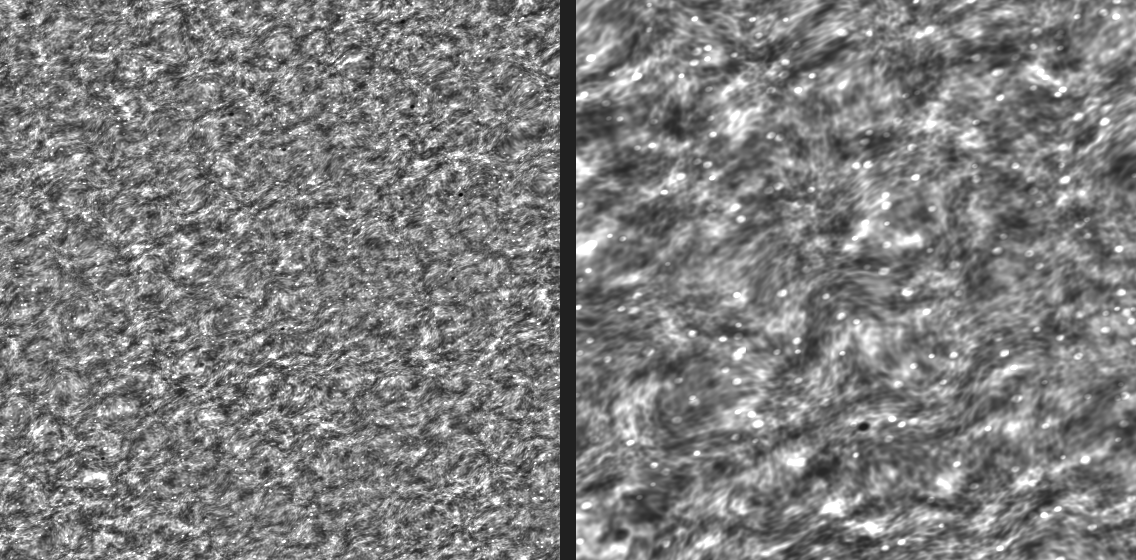
Left, the full canvas; right, a detail of the centre.
Give the GLSL for this texture, as a Shadertoy shader.

```glsl
// Rough grey mineral surface: octaves of gradient noise, stretched along a
// rising diagonal, form the lumps; faint fibres run across them.
// Scattered soft dots add the bright glints and a few dark pits.

vec2 hash2(vec2 p) {
    vec3 q = fract(vec3(p.xyx) * vec3(0.1031, 0.1030, 0.0973));
    q += dot(q, q.yzx + 33.33);
    return fract((q.xx + q.yz) * q.zy);
}

float cornerSlope(vec2 cell, vec2 f, vec2 corner) {
    return dot(hash2(cell + corner) * 2.0 - 1.0, f - corner);
}

// Gradient noise scaled to a standard deviation of about one
float noise(vec2 p) {
    vec2 cell = floor(p), f = p - cell;
    vec2 u = f * f * f * (f * (f * 6.0 - 15.0) + 10.0);
    float low = mix(cornerSlope(cell, f, vec2(0, 0)), cornerSlope(cell, f, vec2(1, 0)), u.x);
    float high = mix(cornerSlope(cell, f, vec2(0, 1)), cornerSlope(cell, f, vec2(1, 1)), u.x);
    return mix(low, high, u.y) / 0.176;
}

// Coordinates whose x axis points along the given angle
vec2 alongAngle(vec2 p, float angle) {
    float c = cos(angle), s = sin(angle);
    return vec2(c * p.x + s * p.y, c * p.y - s * p.x);
}

// One soft dot in a random share of the grid cells; radius in canvas units
float dots(vec2 uv, float grid, float share, float radius, float seed) {
    vec2 p = uv * grid + seed;
    vec2 cell = floor(p);
    vec2 pick = hash2(cell + seed * 3.0);
    vec2 centre = 0.3 + 0.4 * hash2(cell + seed * 7.0 + 50.0);
    vec2 d = alongAngle(p - cell - centre, 0.3) * vec2(0.8, 1.1);
    float r = radius * grid * mix(0.65, 1.15, pick.y);
    float dotShape = 1.0 - smoothstep(0.3 * r, r, length(d));
    return dotShape * step(pick.x, share) * mix(0.55, 1.0, fract(pick.y * 7.0));
}

void mainImage(out vec4 fragColor, in vec2 fragCoord) {
    vec2 uv = fragCoord / iResolution.y;

    // Gentle warp breaks up the regular lattice
    vec2 warp = vec2(noise(uv * 17.0 + 9.0), noise(uv * 17.0 + 71.0));
    vec2 p = uv + 0.003 * warp;

    // Lumps from coarse to fine, each octave tilted a little differently
    float relief = 0.0;
    float weight = 0.57;
    vec2 frequency = vec2(27.0, 47.0);
    for (int i = 0; i < 4; i++) {
        float k = float(i);
        float tilt = 0.36 + 0.09 * (mod(k, 2.0) * 2.0 - 1.0);
        relief += weight * noise(alongAngle(p, tilt) * frequency + k * 37.0);
        weight *= i == 0 ? 1.0 : 0.78;
        frequency *= vec2(2.05, 1.88);
    }

    // Thin fibres in scattered patches
    float patchMask = smoothstep(0.0, 1.5, noise(uv * 11.0 + 23.0));
    relief += 0.35 * patchMask * noise(alongAngle(p, 0.6) * vec2(28.0, 190.0) + 130.0);

    // Slow drift of contrast, then a tone curve with brighter highlights
    relief *= 1.0 + 0.08 * noise(uv * 5.0 + 3.0);
    float grey = 0.473 + 0.152 * relief + 0.018 * relief * relief;

    // Glints are strongest on the lighter lumps
    float glints = 0.0;
    for (int i = 0; i < 2; i++) {
        float k = float(i);
        glints = max(glints, dots(uv, 78.0 + 37.0 * k, 0.12 - 0.03 * k, 0.0035 - 0.0006 * k, 11.0 + 8.0 * k));
    }
    grey += glints * mix(0.25, 0.6, smoothstep(0.25, 0.6, grey));

    // Rare dark pits
    grey *= 1.0 - dots(uv, 13.0, 0.09, 0.0052, 29.0);

    fragColor = vec4(vec3(clamp(grey, 0.02, 1.0)), 1.0);
}
```
